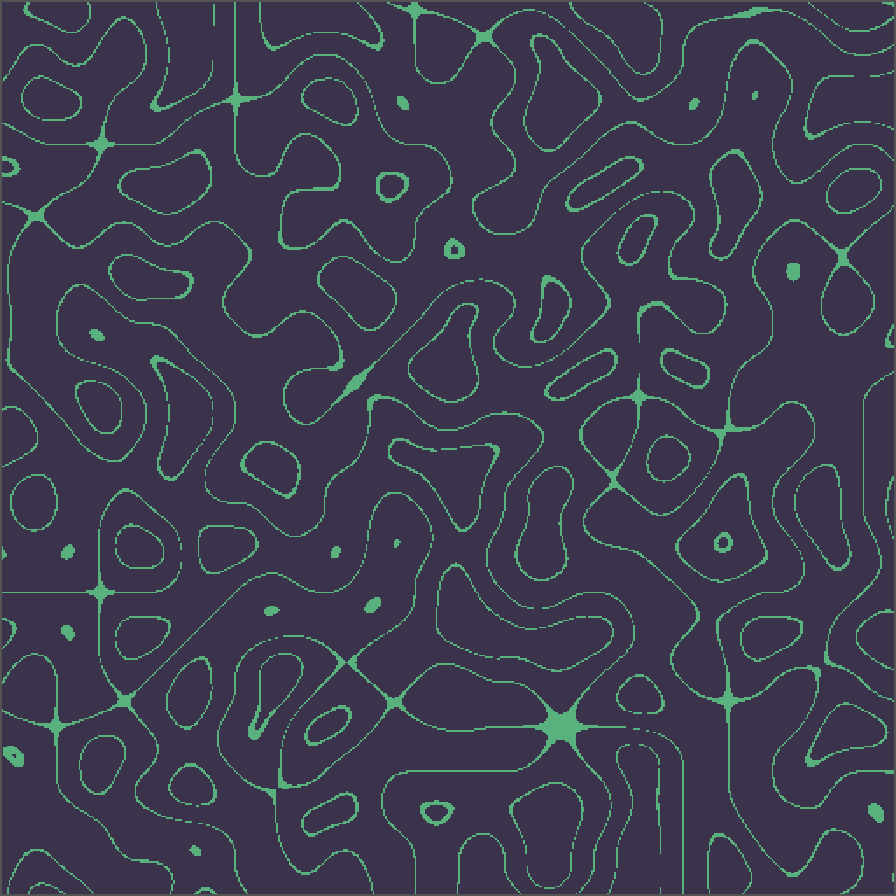
Give the GLSL for this pattern, as a WebGL 2 fragment shader.

```glsl
#version 300 es
precision highp float;
// Contour lines of single-octave gradient noise, green on dark violet.
// The band is constant in height, not in width: lines swell on flat ground
// and break into dashes on steep slopes. A thin grey frame surrounds it.

uniform vec2 u_resolution;
out vec4 fragColor;

// Integer hash of a lattice point
uint hash(ivec2 p) {
    uint h = uint(p.x) * 1597334677u ^ uint(p.y) * 3812015801u;
    h = (h ^ (h >> 16)) * 2146121005u;
    h = (h ^ (h >> 15)) * 2221713035u;
    return h ^ (h >> 16);
}

// Slope at a lattice point: one of eight compass directions
vec2 latticeGradient(ivec2 p) {
    float angle = float(hash(p) >> 29) * 0.785398;
    return vec2(cos(angle), sin(angle));
}

float gradientNoise(vec2 p) {
    ivec2 cell = ivec2(floor(p));
    vec2 f = fract(p);
    vec2 blend = f * f * f * (f * (f * 6.0 - 15.0) + 10.0);
    float sum = 0.0;
    for (int y = 0; y < 2; y++) {
        for (int x = 0; x < 2; x++) {
            ivec2 corner = ivec2(x, y);
            vec2 weight = mix(1.0 - blend, blend, vec2(corner));
            vec2 offset = f - vec2(corner);
            sum += weight.x * weight.y * dot(latticeGradient(cell + corner), offset);
        }
    }
    return sum;
}

void main() {
    // Snap to a fixed raster so the crisp, dashed lines keep at any size
    const float raster = 512.0;
    vec2 uv = (floor(gl_FragCoord.xy / u_resolution * raster) + 0.5) / raster;

    vec3 ground = vec3(0.23, 0.20, 0.30);
    vec3 lineGreen = vec3(0.35, 0.70, 0.49);
    vec3 frameGrey = vec3(0.33);

    // Distance to the nearest level, as a fraction of the level spacing
    float height = gradientNoise(uv * 10.0 + vec2(3.37, 7.61));
    float toLevel = abs(fract(height / 0.3 + 0.5) - 0.5);
    vec3 color = mix(lineGreen, ground, step(0.035, toLevel));

    // Frame, one raster cell wide
    vec2 toEdge = min(uv, 1.0 - uv);
    color = mix(frameGrey, color, step(1.0 / raster, min(toEdge.x, toEdge.y)));

    fragColor = vec4(color, 1.0);
}
```
